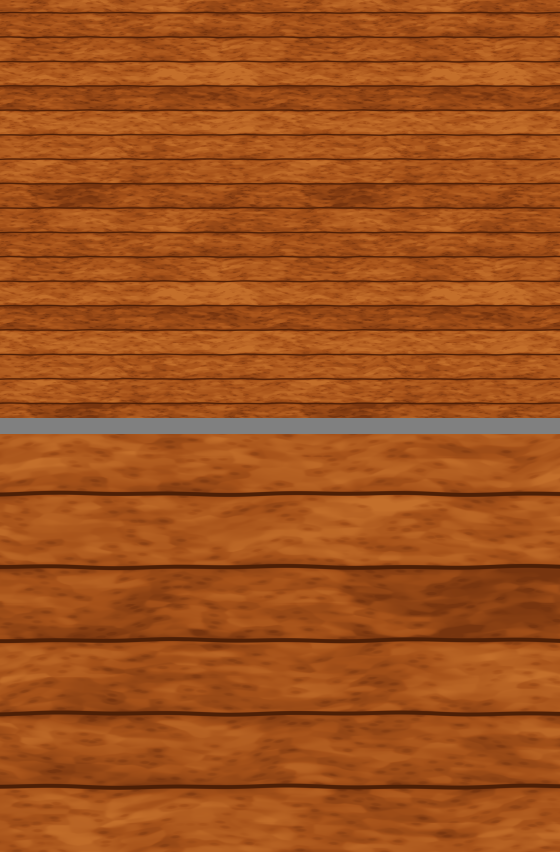
Top, the full canvas; bottom, a detail of the centre.
A WebGL 1 fragment shader for this texture:

```glsl
precision highp float;

uniform vec2 u_resolution;

// Layout, in canvas heights
const float PLANK_HEIGHT = 0.0584;
const float FIRST_SEAM = 0.0306;    // distance below the top edge
const float REPEAT_WIDTH = 0.654;
const float PLANKS = 9.0;           // planks in one vertical repeat

// Seams, in plank heights
const float SEAM_HALF_WIDTH = 0.027;
const float SEAM_WOBBLE = 0.008;
const float SHADE_FALLOFF = 14.0;
const float SHADE_DEPTH = 0.9;

// Grain: cells per repeat across, cells per plank down
const vec2 BROAD_CELLS = vec2(5.0, 2.0);
const vec2 FIBRE_CELLS = vec2(16.0, 8.0);
const vec2 FINE_CELLS = vec2(44.0, 12.0);
const float BROAD_GAIN = 0.7;
const float FIBRE_GAIN = 1.0;
const float FINE_GAIN = 0.9;
const float PORE_GAIN = 0.45;
const float BASE_TONE = 0.15;

// Figured and smoky areas: plank index, place along the repeat, width
const vec3 PALE_FIGURE = vec3(2.0, 0.83, 0.09);
const vec3 KNOTTY_FIGURE = vec3(5.0, 0.36, 0.07);
const vec3 SMOKY_STAIN = vec3(7.0, 0.31, 0.10);
const float FIGURE_SLOPE = 4.5;

// Mean tone of the nine planks, top to bottom
const mat3 PLANK_TONES = mat3(-0.15, 0.15, 0.45,
                              -0.50, 0.45, 0.10,
                               0.25, -0.35, 0.05);

const vec3 SEAM_COLOR = vec3(0.30, 0.12, 0.025);
const vec3 DARK_WOOD = vec3(0.52, 0.24, 0.07);
const vec3 MID_WOOD = vec3(0.65, 0.32, 0.10);
const vec3 LIGHT_WOOD = vec3(0.75, 0.42, 0.16);
const float TAU = 6.2831853;

vec2 hash2(vec2 p) {
    vec2 s = vec2(dot(p, vec2(127.1, 311.7)), dot(p, vec2(269.5, 183.3)));
    return fract(sin(s) * 43758.545);
}

// Index remainder that stays safe under rounding
float wrapIndex(float i, float n) {
    return floor(mod(i + 0.5, n));
}

vec3 axis(float i) {
    return 1.0 - step(0.5, abs(vec3(0.0, 1.0, 2.0) - i));
}

float plankTone(float plank) {
    vec3 column = PLANK_TONES * axis(floor((plank + 0.5) / 3.0));
    return dot(column, axis(wrapIndex(plank, 3.0)));
}

// Tiling cellular noise: x = blended cell tone, y = nearest distance
vec2 cellular(vec2 p, vec2 cells) {
    p *= cells;
    vec2 base = floor(p);
    float total = 0.0, weights = 0.0, nearest = 4.0;
    for (int j = -1; j <= 1; j++) {
        for (int i = -1; i <= 1; i++) {
            vec2 cell = base + vec2(float(i), float(j));
            vec2 id = vec2(wrapIndex(cell.x, cells.x),
                           wrapIndex(cell.y, cells.y * PLANKS));
            vec2 offset = cell + hash2(id + cells) - p;
            float d2 = dot(offset, offset);
            float w = exp(-7.0 * d2);
            total += w * hash2(id + 71.3).x;
            weights += w;
            nearest = min(nearest, d2);
        }
    }
    return vec2(total / weights, sqrt(nearest));
}

// Offset along the repeat from an area's centre (x) and its strength (y)
vec2 area(vec3 spot, float u, float plank) {
    float du = fract(u - spot.y + 0.5) - 0.5;
    float onPlank = 1.0 - step(0.5, abs(plank - spot.x));
    return vec2(du, onPlank * exp(-du * du / (spot.z * spot.z)));
}

void main() {
    vec2 p = gl_FragCoord.xy / u_resolution.y;
    float u = p.x / REPEAT_WIDTH;
    float v = (1.0 - p.y - FIRST_SEAM) / PLANK_HEIGHT;
    v += SEAM_WOBBLE * (sin(TAU * 3.0 * u + floor(v + 0.5) * 2.0) + sin(TAU * 7.0 * u));
    float plank = wrapIndex(floor(v), PLANKS);

    // Grain bends gently, and runs askew in the figured areas
    vec2 pale = area(PALE_FIGURE, u, plank);
    vec2 knotty = area(KNOTTY_FIGURE, u, plank);
    vec2 smoky = area(SMOKY_STAIN, u, plank);
    vec2 q = vec2(u + plank * 0.37, v);
    q.y += 0.06 * sin(TAU * 2.0 * u + plank * 2.1) + 0.03 * sin(TAU * 5.0 * u + plank * 4.3);
    q.y += FIGURE_SLOPE * (pale.x * pale.y + knotty.x * knotty.y);

    vec2 fine = cellular(q, FINE_CELLS);
    float pores = (1.0 - smoothstep(0.1, 0.4, fine.y)) * (1.0 - smoothstep(0.2, 0.5, fine.x));
    float blotch = sin(TAU * u + plank * 2.4) + sin(TAU * 3.0 * u + plank * 5.1 + 2.0 * v);

    // Tone: 0 is mid wood, -1 dark and 1 light
    float tone = BASE_TONE + plankTone(plank) + 0.1 * blotch;
    tone += BROAD_GAIN * (cellular(q, BROAD_CELLS).x - 0.5);
    tone += FIBRE_GAIN * (cellular(q, FIBRE_CELLS).x - 0.5);
    tone += FINE_GAIN * (fine.x - 0.5) - PORE_GAIN * pores;
    tone += 0.45 * pale.y + 0.3 * knotty.y - 0.5 * smoky.y;

    // Shaded plank edges and the seam line
    float edge = 0.5 - abs(fract(v) - 0.5);
    tone -= SHADE_DEPTH * exp(-SHADE_FALLOFF * edge);
    float blur = 0.75 / (u_resolution.y * PLANK_HEIGHT);
    float seam = 1.0 - smoothstep(SEAM_HALF_WIDTH - blur, SEAM_HALF_WIDTH + blur, edge);

    vec3 wood = mix(MID_WOOD, DARK_WOOD, clamp(-tone, 0.0, 1.4));
    wood = mix(wood, LIGHT_WOOD, clamp(tone, 0.0, 1.15));
    gl_FragColor = vec4(mix(wood, SEAM_COLOR, seam), 1.0);
}
```
